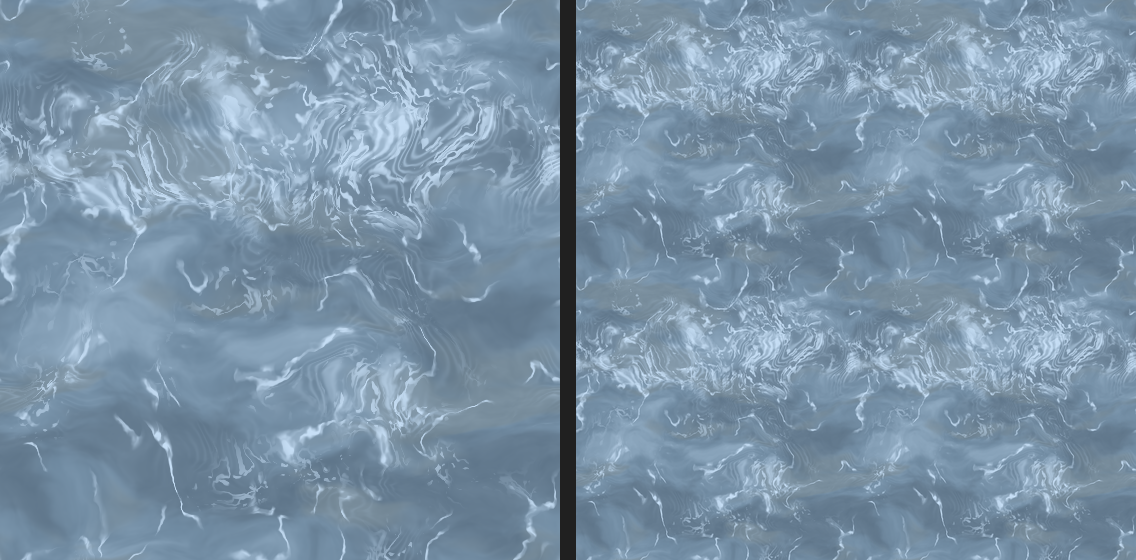
Left, the tile; right, the same tile 2 across and 2 down.
Reproduce this texture procedurally as a WebGL 2 fragment shader.

```glsl
#version 300 es
precision highp float;
precision highp int;
// Tiling blue-grey water with torn foam, rippled sheens and broken white threads.
uniform vec2 u_resolution;
out vec4 fragColor;

// Integer hash of a wrapped cell, turned into a unit gradient direction
vec2 gradientAt(vec2 cell, vec2 period, float seed) {
    ivec2 size = ivec2(period + 0.5);
    ivec2 wrapped = (ivec2(floor(cell + 0.5)) + 16 * size) % size;
    uvec3 v = uvec3(uvec2(wrapped), uint(seed + 0.5));
    v = v * 1664525u + 1013904223u;
    v.x += v.y * v.z; v.y += v.z * v.x; v.z += v.x * v.y;
    v ^= v >> 16u;
    v.x += v.y * v.z; v.y += v.z * v.x;
    float angle = float(v.x & 65535u) / 65536.0 * 6.28319;
    return vec2(cos(angle), sin(angle));
}

// Gradient noise that wraps after a whole number of cells
float noise(vec2 uv, vec2 period, float seed) {
    vec2 p = uv * period, cell = floor(p), f = p - cell;
    vec2 s = f * f * f * (f * (f * 6.0 - 15.0) + 10.0);
    vec2 e = vec2(1.0, 0.0);
    float a = dot(gradientAt(cell, period, seed), f);
    float b = dot(gradientAt(cell + e.xy, period, seed), f - e.xy);
    float c = dot(gradientAt(cell + e.yx, period, seed), f - e.yx);
    float d = dot(gradientAt(cell + e.xx, period, seed), f - e.xx);
    return mix(mix(a, b, s.x), mix(c, d, s.x), s.y);
}

float fbm(vec2 uv, vec2 period, float seed, int octaves) {
    float sum = 0.0, amplitude = 1.0;
    for (int i = 0; i < octaves; i++) {
        sum += amplitude * noise(uv, period, seed + float(i));
        period *= 2.0;
        amplitude *= 0.5;
    }
    return sum;
}

vec2 warp(vec2 uv, vec2 period, float seed, int octaves) {
    return vec2(fbm(uv, period, seed, octaves), fbm(uv, period, seed + 10.0, octaves));
}

// Soft line along the zero contour of a noise field
float thread(float field, float width) {
    return 1.0 - smoothstep(width * 0.2, width, abs(field));
}

void main() {
    vec2 uv = gl_FragCoord.xy / u_resolution - vec2(0.0, 0.25);
    vec2 flow = uv + 0.085 * warp(uv, vec2(3.0, 4.0), 1.0, 3);
    vec2 torn = flow + 0.018 * warp(flow, vec2(11.0, 10.0), 31.0, 3);
    vec2 frayed = torn + 0.008 * warp(uv, vec2(34.0, 30.0), 231.0, 3);

    // Water body: wide horizontal swells with murky patches
    float swell = fbm(flow, vec2(2.0, 5.0), 51.0, 5);
    float wisps = fbm(torn, vec2(7.0, 13.0), 61.0, 4);
    float depth = swell + 0.35 * wisps;
    vec3 color = mix(vec3(0.395, 0.485, 0.565), vec3(0.45, 0.555, 0.645), smoothstep(-0.35, 0.15, depth));
    color = mix(color, vec3(0.535, 0.64, 0.73), smoothstep(0.1, 0.6, depth));
    float murk = smoothstep(0.04, 0.32, fbm(flow, vec2(2.0, 6.0), 71.0, 4) + 0.15 * wisps);
    color = mix(color, vec3(0.465, 0.54, 0.59), 0.75 * murk);

    // Foam fields: folded ripple bands, lace, solid crests and spray
    float field = fbm(flow, vec2(2.0, 3.0), 81.0, 4) + 0.16 * cos(6.2831853 * (uv.x - 0.65));
    float patchMask = smoothstep(0.04, 0.36, field + 0.12 * wisps);
    float fold = fbm(torn, vec2(6.0, 4.0), 91.0, 2);
    float ripple = pow(0.5 + 0.5 * sin(68.0 * fold + 8.0 * wisps), 2.0);
    ripple *= smoothstep(-0.15, 0.3, noise(torn, vec2(11.0, 9.0), 101.0));
    float lace = thread(fbm(frayed, vec2(10.0, 12.0), 111.0, 4), 0.1);
    lace *= smoothstep(-0.2, 0.2, noise(frayed, vec2(17.0, 15.0), 121.0));
    float fineLace = thread(fbm(frayed, vec2(28.0, 22.0), 211.0, 3), 0.14);
    fineLace *= smoothstep(-0.1, 0.25, noise(torn, vec2(13.0, 11.0), 221.0));
    float crest = smoothstep(0.1, 0.45, fbm(frayed, vec2(11.0, 12.0), 131.0, 5));
    float grain = smoothstep(-0.3, 0.3, fbm(frayed, vec2(60.0, 48.0), 191.0, 2));
    float spray = smoothstep(0.3, 0.5, fbm(frayed, vec2(64.0, 58.0), 241.0, 2));

    float haze = patchMask * (0.2 + 0.5 * ripple + 0.45 * crest);
    haze += 0.25 * ripple * smoothstep(-0.2, 0.12, field);
    color = mix(color, vec3(0.62, 0.72, 0.81), clamp(haze, 0.0, 1.0));

    // Stray threads: thin, jagged, swelling in places and often interrupted
    float swelling = smoothstep(0.05, 0.45, noise(torn, vec2(13.0, 11.0), 141.0));
    float longThread = thread(noise(frayed, vec2(5.0, 4.0), 151.0), 0.018 + 0.07 * swelling);
    longThread *= smoothstep(0.0, 0.18, noise(torn, vec2(6.0, 5.0), 161.0));
    float shortThread = thread(noise(frayed, vec2(12.0, 8.0), 171.0), 0.045 + 0.11 * swelling);
    shortThread *= smoothstep(0.1, 0.28, noise(torn, vec2(10.0, 9.0), 181.0));

    float white = max(longThread, 0.9 * shortThread) * (0.35 + 0.65 * grain);
    float foam = max(lace * (0.35 + 0.65 * grain), 0.9 * fineLace);
    foam = max(foam, crest * (0.2 + 0.75 * ripple + 0.35 * grain));
    foam = max(foam, 0.75 * spray);
    white = max(white, patchMask * foam);
    // Sparse flecks and fine filaments on open water
    float open = smoothstep(0.1, 0.45, noise(torn, vec2(7.0, 6.0), 251.0));
    white = max(white, open * max(0.55 * fineLace, 0.55 * spray));
    color = mix(color, vec3(0.77, 0.865, 0.955), clamp(white, 0.0, 1.0));

    // Surface mottling
    color += 0.026 * wisps + 0.022 * fbm(frayed, vec2(26.0, 32.0), 201.0, 3);
    fragColor = vec4(color, 1.0);
}
```
